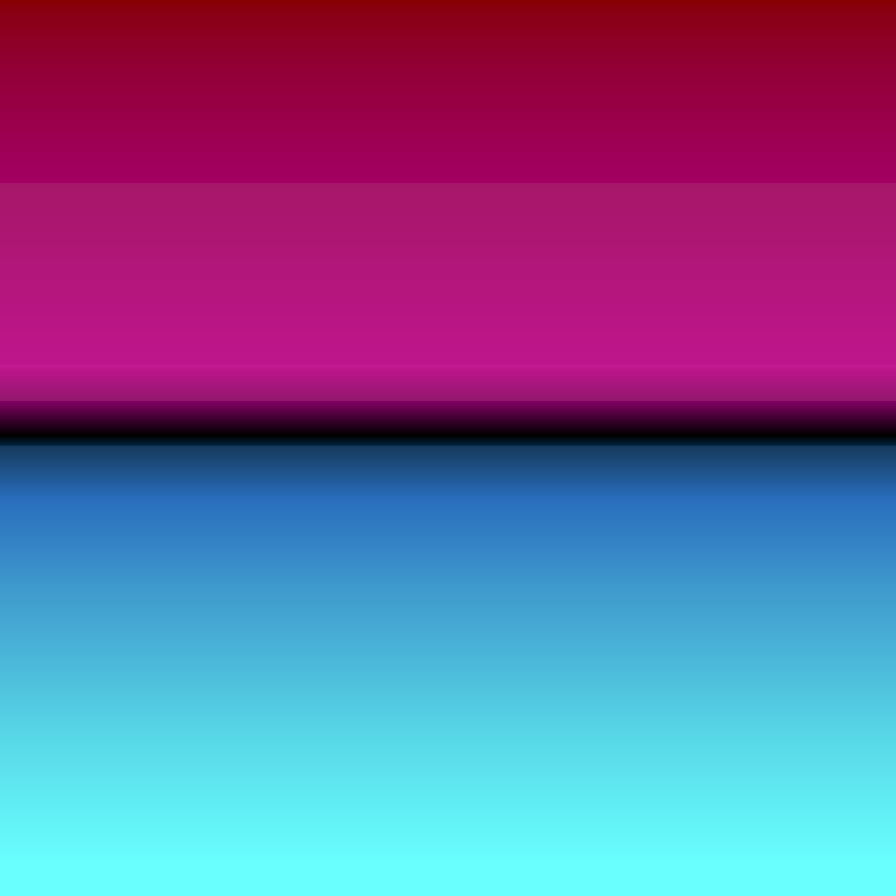
A Shadertoy shader for this background:

```glsl
// Draws a crimson-to-magenta panel over a blue-to-cyan field, split by a dark seam.

// Heights, in canvas units from the bottom
const float CYAN_END    = 0.035;
const float AQUA_Y      = 0.170;
const float SKY_Y       = 0.345;
const float BLUE_Y      = 0.443;
const float LOWER_EDGE  = 0.5026;
const float SEAM_Y      = 0.514;
const float UPPER_EDGE  = 0.5525;
const float FOLD_Y      = 0.591;
const float PANEL_TOP   = 0.7956;
const float CRIMSON_Y   = 0.930;
const float RED_Y       = 0.988;

// Lower field
const vec3 CYAN      = vec3(0.41, 1.00, 1.00);
const vec3 AQUA      = vec3(0.35, 0.855, 0.91);
const vec3 SKY       = vec3(0.245, 0.60, 0.80);
const vec3 BLUE      = vec3(0.16, 0.43, 0.74);
const vec3 NAVY      = vec3(0.085, 0.225, 0.36);
const vec3 DEEP_NAVY = vec3(0.00, 0.14, 0.24);

// Upper field
const vec3 BLACK     = vec3(0.0);
const vec3 PLUM      = vec3(0.51, 0.00, 0.39);
const vec3 MAUVE     = vec3(0.57, 0.09, 0.43);
const vec3 MAGENTA   = vec3(0.75, 0.08, 0.55);
const vec3 ROSE      = vec3(0.65, 0.09, 0.41);
const vec3 RASPBERRY = vec3(0.64, 0.00, 0.39);
const vec3 CRIMSON   = vec3(0.57, 0.00, 0.20);
const vec3 RED       = vec3(0.54, 0.00, 0.07);
const vec3 DARK_RED  = vec3(0.53, 0.00, 0.00);

const vec3 FOLD_LIGHT = vec3(0.012, 0.025, 0.012);

// Linear blend towards a colour between two heights
vec3 ramp(vec3 base, vec3 target, float from, float to, float y) {
    return mix(base, target, clamp((y - from) / (to - from), 0.0, 1.0));
}

// Antialiased step, one pixel wide
float edge(float height, float y) {
    return clamp((y - height) * iResolution.y + 0.5, 0.0, 1.0);
}

vec3 lowerField(float y) {
    vec3 c = ramp(CYAN, AQUA, CYAN_END, AQUA_Y, y);
    c = ramp(c, SKY, AQUA_Y, SKY_Y, y);
    c = ramp(c, BLUE, SKY_Y, BLUE_Y, y);
    c = ramp(c, NAVY, BLUE_Y, LOWER_EDGE, y);
    vec3 seamShade = ramp(DEEP_NAVY, BLACK, LOWER_EDGE, SEAM_Y, y);
    return mix(c, seamShade, edge(LOWER_EDGE, y));
}

vec3 upperField(float y) {
    // Shadow rising out of the seam
    vec3 c = ramp(BLACK, PLUM, SEAM_Y, UPPER_EDGE, y);

    // Lighter panel with a faint fold
    vec3 panel = ramp(MAUVE, MAGENTA, UPPER_EDGE, FOLD_Y, y);
    panel = ramp(panel, ROSE, FOLD_Y, PANEL_TOP, y);
    float foldDistance = (y - FOLD_Y) / 0.0025;
    panel += FOLD_LIGHT * exp(-foldDistance * foldDistance);
    c = mix(c, panel, edge(UPPER_EDGE, y));

    // Crimson band
    vec3 band = ramp(RASPBERRY, CRIMSON, PANEL_TOP, CRIMSON_Y, y);
    band = ramp(band, RED, CRIMSON_Y, RED_Y, y);
    band = ramp(band, DARK_RED, RED_Y, 1.0, y);
    return mix(c, band, edge(PANEL_TOP, y));
}

void mainImage(out vec4 fragColor, in vec2 fragCoord) {
    float y = fragCoord.y / iResolution.y;
    vec3 color = mix(lowerField(y), upperField(y), edge(SEAM_Y, y));
    fragColor = vec4(color, 1.0);
}
```
